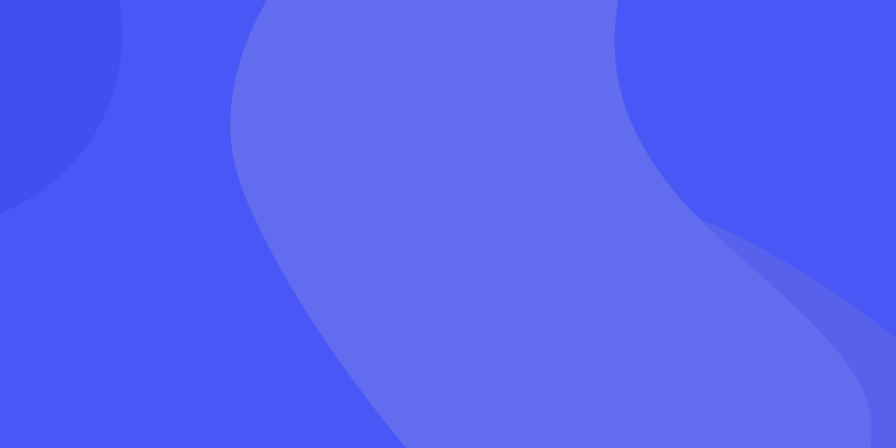
This background is drawn by a Shadertoy shader. Its source:

```glsl
// Flat blue backdrop with a pale winding band, a side wedge and a dark corner disc.

const vec3 BASE_BLUE  = vec3(0.282, 0.341, 0.961);
const vec3 DISC_BLUE  = vec3(0.255, 0.310, 0.941);
const vec3 WEDGE_BLUE = vec3(0.341, 0.380, 0.925);
const vec3 BAND_BLUE  = vec3(0.380, 0.424, 0.933);

// Cubic through two knots, each given as (position, value, slope).
float hermite(vec3 a, vec3 b, float s) {
    float span = b.x - a.x;
    float t = clamp((s - a.x) / span, 0.0, 1.0);
    float u = 1.0 - t;
    return mix(a.y, b.y, t * t * (3.0 - 2.0 * t))
         + span * t * u * (a.z * u - b.z * t);
}

// Horizontal place of the band's left side at a given depth.
float bandLeft(float depth) {
    vec3 top   = vec3(0.0, 0.596, -0.58);
    vec3 bulge = vec3(0.281, 0.514, 0.0);
    vec3 bend  = vec3(0.469, 0.560, 0.45);
    vec3 foot  = vec3(1.0, 0.906, 0.82);
    if (depth < bulge.x) return hermite(top, bulge, depth);
    if (depth < bend.x) return hermite(bulge, bend, depth);
    return hermite(bend, foot, depth);
}

// Horizontal place of the band's right side at a given depth.
float bandRight(float depth) {
    vec3 top   = vec3(0.0, 1.380, -0.17);
    vec3 waist = vec3(0.094, 1.372, 0.0);
    vec3 bend  = vec3(0.487, 1.560, 1.0);
    vec3 bulge = vec3(0.951, 1.945, 0.0);
    vec3 foot  = vec3(1.0, 1.943, -0.1);
    if (depth < waist.x) return hermite(top, waist, depth);
    if (depth < bend.x) return hermite(waist, bend, depth);
    if (depth < bulge.x) return hermite(bend, bulge, depth);
    return hermite(bulge, foot, depth);
}

// Depth of the wedge's upper side at a given horizontal place.
float wedgeTop(float x) {
    return hermite(vec3(1.560, 0.487, 0.43), vec3(2.0, 0.755, 0.80), x);
}

// Smooth coverage of the region where the field is negative.
float coverage(float field) {
    return clamp(0.5 - field / max(fwidth(field), 1e-5), 0.0, 1.0);
}

void mainImage(out vec4 fragColor, in vec2 fragCoord) {
    // Canvas heights, with depth measured down from the top
    vec2 p = fragCoord / iResolution.y;
    p.y = 1.0 - p.y;

    // Corner disc
    float disc = length(p - vec2(-0.154, 0.078)) - 0.427;
    vec3 color = mix(BASE_BLUE, DISC_BLUE, coverage(disc));

    // Wedge behind the band
    float wedge = max(wedgeTop(p.x) - p.y, bandLeft(p.y) - p.x);
    color = mix(color, WEDGE_BLUE, coverage(wedge) * step(1.5, p.x));

    // Winding band
    float leftSide = coverage(bandLeft(p.y) - p.x);
    float rightSide = coverage(p.x - bandRight(p.y));
    color = mix(color, BAND_BLUE, leftSide * rightSide);

    fragColor = vec4(color, 1.0);
}
```
